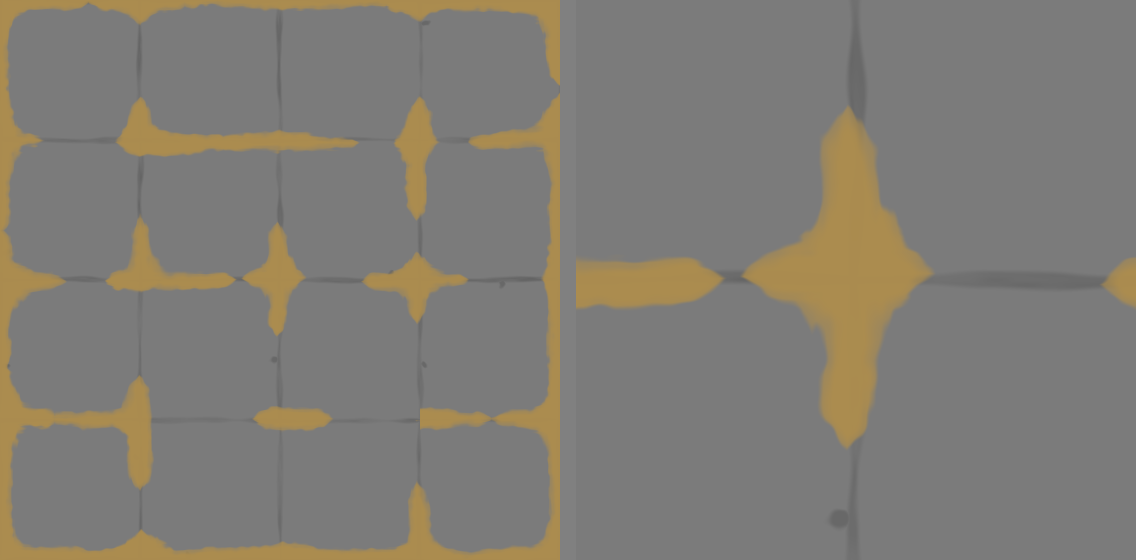
Left, the full canvas; right, a detail of the centre.
This pattern is drawn by a Shadertoy shader. Its source:

```glsl
// Grey paving of four by four slabs, with thin dark joints and brushed sand.
// Each joint segment gets sand that spreads from its two ends by hashed reach;
// the strips of both directions are blended smoothly to fill the slab corners.

const float TILES = 4.0;
const vec3 STONE = vec3(0.482);
const vec3 JOINT = vec3(0.36);
const vec3 SAND = vec3(0.675, 0.55, 0.305);

float hash(vec2 p) {
    return fract(sin(dot(p, vec2(127.1, 311.7))) * 43758.5453);
}

float noise(vec2 p) {
    vec2 i = floor(p), f = fract(p);
    f = f * f * (3.0 - 2.0 * f);
    float low = mix(hash(i), hash(i + vec2(1, 0)), f.x);
    float high = mix(hash(i + vec2(0, 1)), hash(i + vec2(1, 1)), f.x);
    return mix(low, high, f.y);
}

float smoothMin(float a, float b, float k) {
    float h = max(k - abs(a - b), 0.0) / k;
    return min(a, b) - 0.25 * k * h * h;
}

// Soft inside mask of a signed distance
float fill(float d, float blur) {
    return 1.0 - smoothstep(-blur, blur, d);
}

// Signed distance to sand on the nearest joint; p.x runs along it
float sandStrip(vec2 p, float seed) {
    vec2 q = p * TILES;
    float line = floor(q.y + 0.5);
    float segment = floor(q.x);
    float border = step(0.5 * TILES - 0.5, abs(line - 0.5 * TILES));
    float across = (q.y - line) / TILES;
    across += 0.014 * (noise(vec2(q.x * 1.5, line * 7.0 + seed)) - 0.5) * (1.0 - border);

    float halfWidth = -1.0;
    for (int i = 0; i < 2; i++) {
        float end = float(i);
        float u = abs(q.x - segment - end);
        float width = mix(0.013, 0.024, hash(vec2(segment + end, line) + seed));
        float reach = mix(-0.1, 0.8, hash(vec2(2.0 * segment + end, line) + seed + 31.0));
        reach += 0.45 * border;
        width += 0.003 * border;
        float taper = 0.045 * smoothstep(reach - 0.2, reach + 0.1, u);
        halfWidth = max(halfWidth, width * (1.0 - 0.5 * u) - taper);
    }
    return abs(across) - halfWidth;
}

// Darkness of the nearest joint, with an occasional chip at its side
float jointShade(vec2 p, float seed, float pixel) {
    vec2 q = p * TILES;
    float line = floor(q.y + 0.5);
    float segment = floor(q.x);
    float across = (q.y - line) / TILES;
    vec2 track = vec2(p.x, line * 5.0 + seed);
    across += 0.004 * (noise(track * vec2(14.0, 1.0)) - 0.5);
    float halfWidth = mix(0.001, 0.006, noise(track * vec2(26.0, 1.0) + 9.0));
    float strength = mix(0.2, 0.85, noise(track * vec2(19.0, 1.0) + 23.0));
    strength *= mix(0.6, 1.0, noise(p * vec2(60.0, 350.0)));
    float shade = strength * fill(abs(across) - halfWidth, 0.0016 + pixel);

    vec2 id = vec2(segment, line) + seed;
    float side = hash(id + 3.0) < 0.5 ? -1.0 : 1.0;
    float along = (q.x - segment - mix(0.15, 0.85, hash(id + 5.0))) / TILES;
    vec2 offset = vec2(along, across - side * 0.008);
    offset += 0.006 * (noise(p * 130.0) - 0.5);
    float chip = fill(length(offset * vec2(1.2, 0.9)) - 0.006, 0.0015 + pixel);
    return max(shade, 0.6 * chip * step(0.8, hash(id + 8.0)));
}

void mainImage(out vec4 fragColor, in vec2 fragCoord) {
    vec2 uv = fragCoord / iResolution.xy;
    float pixel = 0.7 / min(iResolution.x, iResolution.y);

    // Slabs and joints
    float shade = max(jointShade(uv, 11.0, pixel), jointShade(uv.yx, 47.0, pixel));
    vec3 color = mix(STONE, JOINT, shade);

    // Sand outline, roughened by coarse and fine noise
    float flat_ = sandStrip(uv, 2.0);
    float upright = sandStrip(uv.yx, 17.0);
    float field = smoothMin(flat_, upright, 0.045);
    field += 0.012 * (noise(uv * 24.0) - 0.5) + 0.005 * (noise(uv * 95.0) - 0.5);

    // Bristle streaks follow the nearer joint
    float streakFlat = noise(uv * vec2(30.0, 260.0));
    float streakUpright = noise(uv * vec2(260.0, 30.0));
    float streak = mix(streakFlat, streakUpright, smoothstep(-0.01, 0.01, flat_ - upright));
    field += 0.004 * (streak - 0.5);

    // Thin sand near the outline lets the stone show through
    float depth = -field + 0.008 * (streak - 0.4) + 0.008 * (noise(uv * 17.0 + 40.0) - 0.4);
    float opacity = mix(0.6, 0.97, smoothstep(-0.002, 0.011, depth));
    color = mix(color, SAND, opacity * fill(field, 0.0016 + pixel));

    fragColor = vec4(color, 1.0);
}
```
